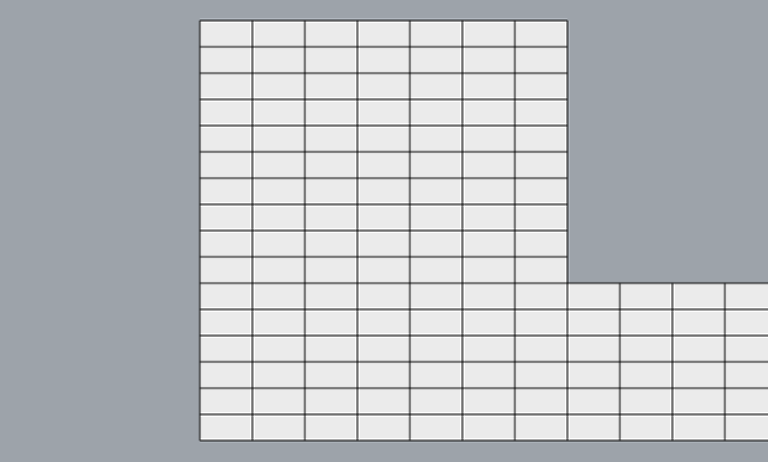
Give the GLSL for this pattern, as a Shadertoy shader.

```glsl
#define BACKDROP vec3(0.616, 0.640, 0.667)
#define PANEL vec3(0.920)
#define ORIGIN (vec2(133.25, 14.25) / 308.0)
#define CELL (vec2(35.0, 17.5) / 308.0)
#define TOWER vec2(7.0, 16.0)
#define WING vec2(100.0, 6.0)
#define LINE_UNIT (1.0 / 308.0)
#define INK 0.53

// Soft interval from 0 to end
float band(float x, float end, float soft) {
    return clamp(x / soft + 0.5, 0.0, 1.0) * clamp((end - x) / soft + 0.5, 0.0, 1.0);
}

float boxMask(vec2 p, vec2 size, float soft) {
    return band(p.x, size.x, soft) * band(p.y, size.y, soft);
}

// Dark core with a faint bright rim; d is in line units
float lineInk(float d) {
    return INK * cos(1.39 * d) * (1.0 - smoothstep(1.3, 1.6, d));
}

void mainImage(out vec4 fragColor, in vec2 fragCoord) {
    float soft = max(LINE_UNIT, 1.0 / iResolution.y);
    vec2 p = fragCoord / iResolution.y - ORIGIN;

    // L-shaped panel: tall tower joined to a low wing
    float panel = max(boxMask(p, TOWER * CELL, soft), boxMask(p, WING * CELL, soft));
    vec3 color = mix(BACKDROP, PANEL, panel);

    // Nearest grid line on each axis, limited to the panel
    vec2 index = clamp(floor(p / CELL + 0.5), vec2(0.0), vec2(WING.x, TOWER.y));
    vec2 dist = abs(p - index * CELL) / soft;
    float columnTop = index.x <= TOWER.x ? TOWER.y : WING.y;
    float rowEnd = index.y <= WING.y ? WING.x : TOWER.x;
    float column = lineInk(dist.x) * band(p.y, columnTop * CELL.y, soft);
    float row = lineInk(dist.y) * band(p.x, rowEnd * CELL.x, soft);

    color *= (1.0 - column) * (1.0 - row);
    fragColor = vec4(clamp(color, 0.0, 1.0), 1.0);
}
```
